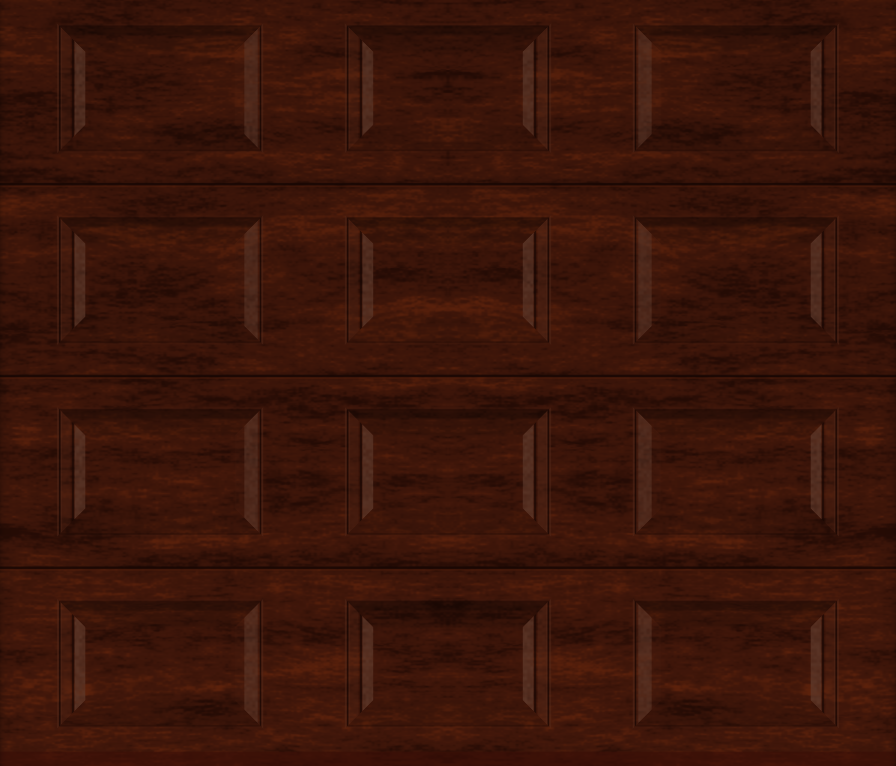
Write a WebGL 2 fragment shader that draws this pattern.

```glsl
#version 300 es
precision highp float;
// Dark mahogany sectional door: four rows of three raised, bevelled panels.

uniform vec2 u_resolution;
out vec4 fragColor;

// Lengths are fractions of the canvas width.
const float HEIGHT = 0.8555;
const vec2 PITCH = vec2(0.3213, 0.2142);
const float TOP_OFFSET = 0.0085;
const vec2 PANEL_HALF = vec2(0.112, 0.0693);
const float BEVEL = 0.0285;
const float GREY_START = 0.0165;
const float GROOVE = 0.0010;
const float SEAM = 0.0014;
const float RAIL = 0.016;
const float LAST_ROW = 3.0;
const float FIBRE = 0.34;
const float SPECKLE = 0.20;

const vec3 WOOD_DARK = vec3(0.140, 0.042, 0.017);
const vec3 WOOD_MID = vec3(0.236, 0.082, 0.036);
const vec3 WOOD_LIGHT = vec3(0.345, 0.125, 0.043);
const vec3 SHEEN = vec3(0.355, 0.215, 0.160);
const vec3 BROWN_SHEEN = vec3(0.320, 0.155, 0.095);
const vec3 SHADOW = vec3(0.085, 0.022, 0.010);
const vec3 RAIL_RED = vec3(0.215, 0.050, 0.022);

float hash(vec2 p) {
    return fract(sin(dot(p, vec2(127.1, 311.7))) * 43758.5453);
}

float noise(vec2 p) {
    vec2 i = floor(p), f = fract(p);
    f = f * f * (3.0 - 2.0 * f);
    return mix(mix(hash(i), hash(i + vec2(1, 0)), f.x),
               mix(hash(i + vec2(0, 1)), hash(i + vec2(1, 1)), f.x), f.y);
}

float fbm(vec2 p) {
    float sum = 0.0, gain = 0.5;
    for (int i = 0; i < 4; i++) {
        sum += gain * noise(p);
        p = p * 2.03 + 17.3;
        gain *= 0.5;
    }
    return sum / 0.9375;
}

// Soft-edged strip covering a < x < b.
float band(float x, float a, float b, float aa) {
    return smoothstep(a - aa, a + aa, x) * (1.0 - smoothstep(b - aa, b + aa, x));
}

// Horizontal grain, mirrored about the door's centre line.
vec3 wood(vec2 p, float row) {
    vec2 g = vec2(abs(p.x - 0.5), p.y);
    float seed = row * 7.3, knots = 0.0;
    for (float k = 0.0; k < 3.0; k++) {
        vec2 id = vec2(k, row + 3.0);
        vec2 knot = vec2((k + hash(id)) * 0.17, (row + 0.15 + 0.7 * hash(id + 9.0)) * PITCH.y - TOP_OFFSET);
        vec2 away = (g - knot) / vec2(0.022, 0.010);
        float pull = exp(-dot(away, away));
        g.y += 0.006 * pull * clamp(away.y, -1.0, 1.0);
        knots += pull;
    }
    g.y += 0.008 * (noise(g * vec2(9.0, 14.0) + seed) - 0.5);
    float broad = fbm(g * vec2(8.0, 34.0) + seed);
    float streak = fbm(g * vec2(22.0, 130.0) + seed + 5.0);
    float fibre = noise(g * vec2(90.0, 330.0) + seed);
    float speckle = noise(g * vec2(300.0, 420.0) + seed);
    float tone = 0.5 + 0.90 * (broad - 0.5) + 0.45 * (streak - 0.5) - 0.10 * knots;
    tone += FIBRE * (fibre - 0.5) + SPECKLE * (speckle - 0.5);
    vec3 c = mix(WOOD_DARK, WOOD_MID, smoothstep(0.0, 0.52, tone));
    return mix(c, WOOD_LIGHT, smoothstep(0.48, 1.0, tone));
}

void main() {
    vec2 uv = gl_FragCoord.xy / u_resolution;
    vec2 p = vec2(uv.x, (1.0 - uv.y) * HEIGHT);  // y runs downwards
    float aa = 0.75 / u_resolution.x;

    // Row, column and position within the cell
    float row = clamp(floor((p.y + TOP_OFFSET) / PITCH.y), 0.0, LAST_ROW);
    float col = clamp(floor((p.x - 0.5) / PITCH.x + 0.5), -1.0, 1.0);
    vec2 q = vec2(p.x - 0.5 - col * PITCH.x, p.y + TOP_OFFSET - (row + 0.5) * PITCH.y);
    vec3 color = wood(p, row);

    // Inset from the panel edge; the facets meet on 45 degree mitres
    vec2 inset = PANEL_HALF - abs(q);
    float d = min(inset.x, inset.y);
    float side = smoothstep(-aa, aa, inset.y - inset.x);
    float below = step(0.0, q.y);
    float facet = band(d, 0.0, BEVEL, 0.0025);

    // Upper and lower facets: shaded cove, then slope
    float cove = band(d, 0.0, 0.010, 0.002);
    color *= 1.0 - facet * (1.0 - side) * mix(0.12, 0.06, below);
    color *= 1.0 - cove * (1.0 - side) * mix(0.20, 0.03, below);

    // Side facets: sheen lies outermost where they face the door's centre
    float inward = step(0.5, -col * sign(q.x));
    float grey = mix(band(d, GREY_START, BEVEL, aa), band(d, 0.003, 0.018, aa), inward);
    float brown = mix(band(d, 0.001, 0.012, aa), band(d, 0.018, BEVEL, aa), inward);
    float fade = 0.62 + 0.38 * noise(vec2(p.x * 300.0, p.y * 260.0));
    float lit = mix(0.30, 0.55, step(0.0, q.x) * (1.0 - abs(col)));
    color = mix(color, BROWN_SHEEN, side * brown * lit * mix(1.0, 0.3, inward) * fade);
    color = mix(color, SHEEN, side * grey * mix(0.85, 0.68, inward) * fade);
    color = mix(color, SHADOW, side * band(d, 0.0135, 0.0160, aa) * 0.65 * (1.0 - inward));

    // Fine lines: outer groove and its lit lip, strong only on the sides
    color = mix(color, SHADOW, band(d, -GROOVE, GROOVE, aa) * mix(0.28, 0.70, side));
    color = mix(color, BROWN_SHEEN, band(d, -3.0 * GROOVE, -GROOVE, aa) * mix(0.08, 0.50, side));
    color = mix(color, BROWN_SHEEN, band(d, GROOVE, 2.5 * GROOVE, aa) * side * 0.35);

    // Seams between rows, with a thin lit edge underneath
    float seamY = p.y + TOP_OFFSET - clamp(floor((p.y + TOP_OFFSET) / PITCH.y + 0.5), 1.0, LAST_ROW) * PITCH.y;
    color *= 1.0 - 0.12 * exp(-abs(seamY) / 0.006);
    color = mix(color, SHADOW, band(seamY, -SEAM, SEAM, aa) * 0.80);
    color = mix(color, WOOD_LIGHT, band(seamY, SEAM, 2.4 * SEAM, aa) * 0.35);

    // Bottom rail and overall light falloff
    color = mix(color, RAIL_RED, 0.6 * smoothstep(HEIGHT - RAIL - aa, HEIGHT - RAIL + aa, p.y));
    color *= mix(0.97, 1.05, p.y / HEIGHT) * (1.0 - 0.2 * exp(-min(p.x, 1.0 - p.x) / 0.003));
    fragColor = vec4(color, 1.0);
}
```
